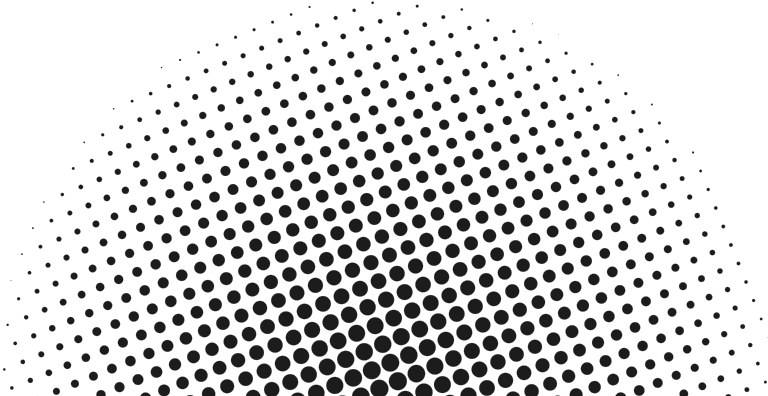
A Shadertoy shader for this background:

```glsl
// Tilted halftone dots that shrink outward from a dark core near the bottom edge.

// Lengths are in canvas heights; x is measured from the middle of the canvas.
const vec3  PAPER_COLOR  = vec3(1.0);
const vec3  INK_COLOR    = vec3(0.11, 0.11, 0.115);
const vec2  DISC_CENTER  = vec2(0.005, 0.030);
const float DISC_RADIUS  = 0.985;
const vec2  GRID_ORIGIN  = vec2(0.0414, 0.4217);
const float GRID_PITCH   = 0.05048;
const float GRID_ANGLE   = 0.3883;
const float MAX_DOT      = 0.0232;
const float FALLOFF      = 0.52;   // near 0.5: ink area fades linearly
const float EDGE_PIXELS  = 1.15;

// Dot radius for a grid point, zero outside the disc
float dotRadius(vec2 gridPoint) {
    float fade = 1.0 - distance(gridPoint, DISC_CENTER) / DISC_RADIUS;
    return MAX_DOT * pow(max(fade, 0.0), FALLOFF);
}

void mainImage(out vec4 fragColor, in vec2 fragCoord) {
    vec2 position = vec2(fragCoord.x - 0.5 * iResolution.x, fragCoord.y) / iResolution.y;

    // Nearest point of the rotated square grid
    float c = cos(GRID_ANGLE), s = sin(GRID_ANGLE);
    mat2 gridToCanvas = GRID_PITCH * mat2(c, s, -s, c);
    vec2 cell = round(inverse(gridToCanvas) * (position - GRID_ORIGIN));
    vec2 dotCenter = GRID_ORIGIN + gridToCanvas * cell;

    // Signed distance to the dot, turned into smooth coverage
    float radius = dotRadius(dotCenter);
    float signedDistance = distance(position, dotCenter) - radius;
    float edge = EDGE_PIXELS / iResolution.y;
    float coverage = clamp(0.5 - signedDistance / edge, 0.0, 1.0);

    // Dots thinner than the edge band fade out instead of popping
    coverage *= clamp(2.0 * radius / edge, 0.0, 1.0);

    fragColor = vec4(mix(PAPER_COLOR, INK_COLOR, coverage), 1.0);
}
```
